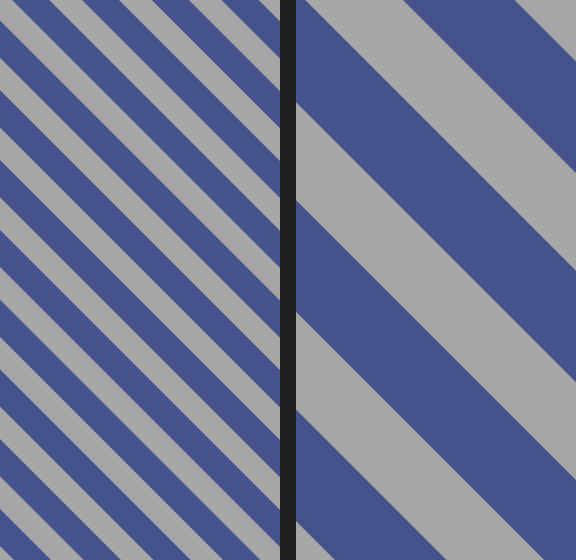
Left: the whole. Right: its middle third, enlarged.
Give the GLSL for this pattern, as a Shadertoy shader.

```glsl
// Diagonal blue stripes on a plain grey ground, falling from left to right.

const vec3 GREY = vec3(0.65, 0.65, 0.65);
const vec3 BLUE = vec3(0.27, 0.32, 0.55);

const float REPEATS_ACROSS = 4.0125; // stripes per canvas width
const float BLUE_SHARE = 0.533;      // blue part of one repeat
const float BLUE_CENTRE = 0.465;     // centre of the blue band in one repeat

// Signed distance to the nearest band, in repeats; negative inside
float bandDistance(float phase, float centre, float share) {
    float offset = fract(phase - centre + 0.5) - 0.5;
    return abs(offset) - 0.5 * share;
}

// Coverage of a shape by a pixel of the given width
float coverage(float dist, float pixelWidth) {
    return clamp(0.5 - dist / pixelWidth, 0.0, 1.0);
}

void mainImage(out vec4 fragColor, in vec2 fragCoord) {
    // Canvas units: the width is 1
    vec2 p = fragCoord / iResolution.x;

    // Phase grows along the rising diagonal
    float phase = (p.x + p.y) * REPEATS_ACROSS;
    float pixelWidth = sqrt(2.0) * REPEATS_ACROSS / iResolution.x;

    float band = bandDistance(phase, BLUE_CENTRE, BLUE_SHARE);
    fragColor = vec4(mix(GREY, BLUE, coverage(band, pixelWidth)), 1.0);
}
```
